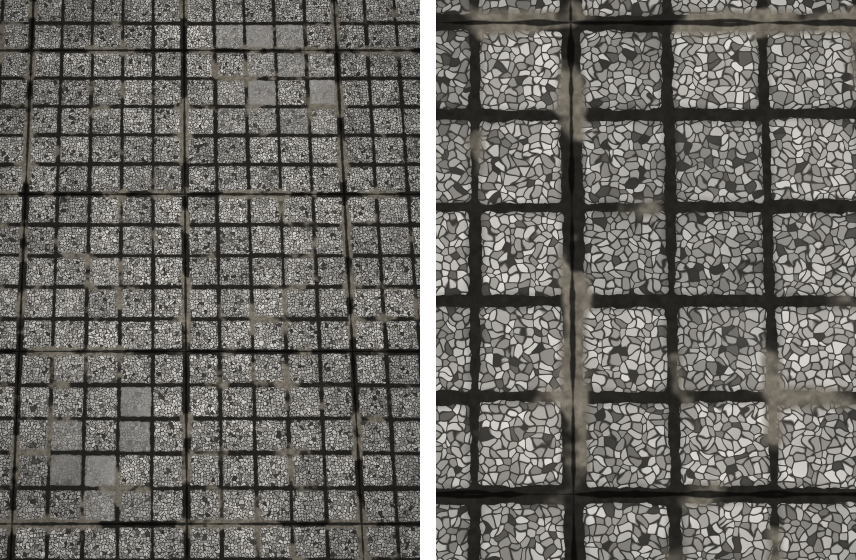
Left: the whole. Right: its middle third, enlarged.
Write a Shadertoy shader that draws this texture.

```glsl
// Worn paving: slabs of 5 x 5 pebbled squares seen in slight perspective.
// A plane mapping gives slab coordinates; box distances cut the grooves,
// Voronoi cells make the pebbles, and noise lays dust, cement film and wear.

const float TILES = 5.0;             // squares per slab side
const float TOP_WIDTH = 0.3576;      // slab width at the top edge
const float WIDTH_GROWTH = 0.047;    // widening per unit downwards
const float DEPTH_SCALE = 8.56;      // slab rows per unit of inverse width
const float FIRST_SEAM = 2.753;      // inverse width at the first row seam
const vec2 CENTRE_SEAM = vec2(0.4375, 0.006); // position, drift downwards
const vec2 GROOVE_HALF = vec2(0.052, 0.060);  // in squares
const vec2 SEAM_HALF = vec2(0.105, 0.085);
const float CORNER = 0.05;
const float PEBBLES = 11.5;          // pebbles across a square
const float VIGNETTE = 0.5;
const int SAMPLES = 2;               // supersampling per axis

const vec3 GROOVE_COLOR = vec3(0.135, 0.130, 0.118);
const vec3 DUST_COLOR = vec3(0.465, 0.440, 0.395);
const vec3 GAP_COLOR = vec3(0.205, 0.197, 0.185);
const vec3 PEBBLE_DARK = vec3(0.46, 0.45, 0.43);
const vec3 PEBBLE_LIGHT = vec3(0.76, 0.75, 0.73);
const vec3 FILM_COLOR = vec3(0.54, 0.53, 0.515);

// Cement film: centre in squares, radius
const vec3 FILM_SPOTS[2] = vec3[2](vec3(3.0, 0.8, 2.6), vec3(-2.6, 12.4, 2.7));

vec2 hash2(vec2 p) {
    uvec2 v = uvec2(ivec2(floor(p)) + 4096) * 1664525u + 1013904223u;
    v.x += v.y * 1664525u;
    v.y += v.x * 1664525u;
    v ^= v >> 16u;
    v.x += v.y * 1664525u;
    v.y += v.x * 1664525u;
    v ^= v >> 16u;
    return vec2(v & 65535u) / 65535.0;
}

float noise(vec2 p) {
    vec2 i = floor(p), f = p - i;
    f = f * f * (3.0 - 2.0 * f);
    return mix(mix(hash2(i).x, hash2(i + vec2(1, 0)).x, f.x),
               mix(hash2(i + vec2(0, 1)).x, hash2(i + 1.0).x, f.x), f.y);
}

float fbm(vec2 p) {
    float sum = 0.0, amp = 0.53;
    for (int i = 0; i < 4; i++) {
        sum += amp * noise(p);
        p = p * 2.1 + 17.3;
        amp *= 0.5;
    }
    return sum;
}

// Returns the gap between nearest two cells, and the nearest cell's random
vec2 voronoi(vec2 p) {
    vec2 base = floor(p);
    float first = 9.0, second = 9.0, id = 0.0;
    for (int y = -1; y <= 1; y++)
    for (int x = -1; x <= 1; x++) {
        vec2 cell = base + vec2(x, y), h = hash2(cell);
        float d = length(cell + 0.1 + 0.8 * h - p);
        if (d < first) { second = first; first = d; id = fract(h.x * 7.0 + h.y * 13.0); }
        else second = min(second, d);
    }
    return vec2(second - first, id);
}

vec3 pebbledFace(vec2 t, vec2 cell, float edge) {
    vec2 warp = vec2(noise(t * 9.0), noise(t * 9.0 + 40.0));
    vec2 stone = voronoi(t * PEBBLES + warp);
    float cover = smoothstep(0.02, 0.26, stone.x) * smoothstep(0.0, 0.12, stone.y);
    vec3 col = mix(GAP_COLOR, mix(PEBBLE_DARK, PEBBLE_LIGHT, stone.y), cover);
    // Film smeared over some squares
    float film = 0.12 * smoothstep(0.5, 0.8, fbm(t * 0.8 + 9.0));
    for (int i = 0; i < FILM_SPOTS.length(); i++) {
        float spot = smoothstep(1.0, 0.6, length(cell + 0.5 - FILM_SPOTS[i].xy) / FILM_SPOTS[i].z);
        film += spot * smoothstep(0.35, 0.8, hash2(cell + 70.0).x) * (0.4 + 0.7 * fbm(t * 2.0));
    }
    col = mix(col, FILM_COLOR, clamp(film, 0.0, 0.85));
    // Wear: uneven squares, grime and dulled rims
    col *= 0.93 + 0.13 * hash2(cell + 31.0).y;
    col *= 0.84 + 0.32 * fbm(t * 1.1 + 5.0);
    return col * mix(0.86, 1.0, smoothstep(0.0, 0.07, -edge));
}

vec3 paving(vec2 p, float height, float pixel) {
    // Perspective plane
    float down = height - p.y;
    float width = TOP_WIDTH + WIDTH_GROWTH * down;
    vec2 slab = vec2((p.x - CENTRE_SEAM.x - CENTRE_SEAM.y * down) / width,
                     (FIRST_SEAM - 1.0 / width) * DEPTH_SCALE);
    vec2 t = slab * TILES, cell = floor(t);
    float aa = pixel * TILES / width;
    // Square outline, wider apart along slab seams
    vec2 seamDist = abs(fract(slab + 0.5) - 0.5) * TILES;
    vec2 gap = mix(GROOVE_HALF, SEAM_HALF, step(seamDist, vec2(0.5)));
    vec2 shift = (hash2(cell) - 0.5) * 0.035 + (hash2(floor(slab) + 50.0) - 0.5) * 0.03;
    vec2 q = abs(fract(t) - 0.5 + shift) + gap - 0.5 + CORNER;
    float edge = length(max(q, 0.0)) + min(max(q.x, q.y), 0.0) - CORNER;
    edge += (fbm(t * 7.0) - 0.5) * 0.065;
    // Groove bed, dust gathering along the seams, then the seam crack
    vec2 nearSeam = smoothstep(0.24, 0.1, seamDist);
    float seam = max(nearSeam.x, nearSeam.y);
    float dust = smoothstep(0.57, 0.70, fbm(t * 1.4 + 3.0) + 0.13 * seam);
    float grain = 0.75 + 0.5 * fbm(t * 16.0);
    vec3 bed = mix(GROOVE_COLOR, DUST_COLOR, 0.9 * dust) * grain;
    float crack = min(seamDist.x, seamDist.y) + (fbm(t * 3.0 + 8.0) - 0.5) * 0.07;
    bed *= 1.0 - 0.65 * seam * smoothstep(0.022 + aa, 0.012, abs(crack));
    vec3 face = pebbledFace(t, cell, edge);
    float spill = dust * smoothstep(-0.09, 0.0, edge) * 0.7;
    face = mix(face, DUST_COLOR * grain, spill);
    return mix(face, bed, smoothstep(-0.5 * aa, 0.5 * aa, edge));
}

void mainImage(out vec4 fragColor, in vec2 fragCoord) {
    float pixel = 1.0 / iResolution.x;
    vec3 col = vec3(0.0);
    for (int y = 0; y < SAMPLES; y++)
    for (int x = 0; x < SAMPLES; x++) {
        vec2 offset = (vec2(x, y) + 0.5) / float(SAMPLES) - 0.5;
        col += paving((fragCoord + offset) * pixel, iResolution.y * pixel, pixel);
    }
    col /= float(SAMPLES * SAMPLES);
    vec2 c = fragCoord / iResolution.xy - 0.5;
    fragColor = vec4(col * (1.07 - VIGNETTE * dot(c, c)), 1.0);
}
```
